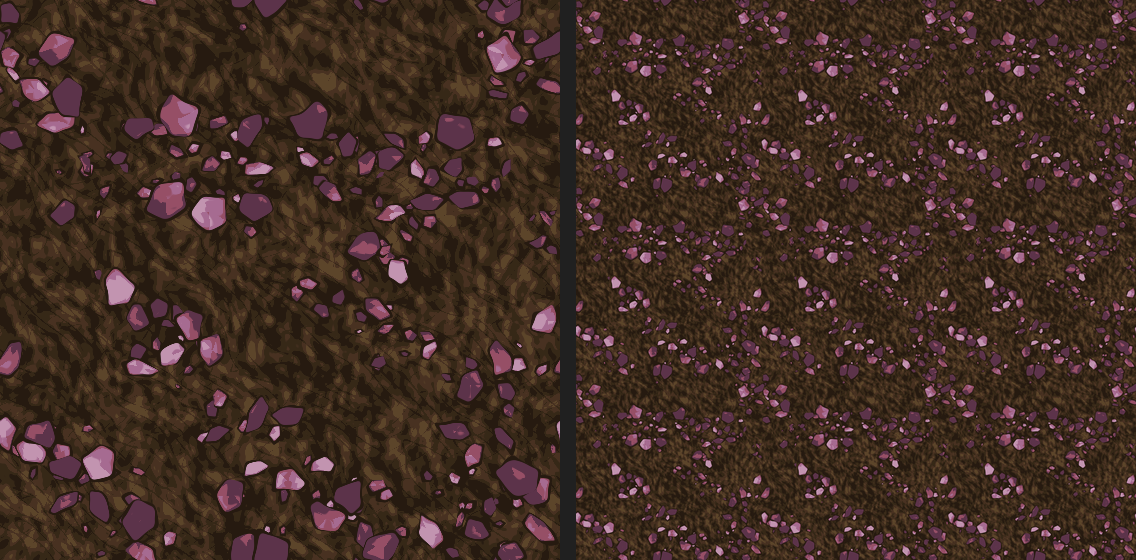
Left, the tile; right, the same tile 3 across and 3 down.
Reproduce this texture procedurally as a three.js fragment shader.

```glsl
// Dark fibrous soil with clusters of half-buried pink crystal fragments.
// Soil: sheared, warped gradient noise cut into flat colour bands. Crystals:
// rounded random polygons scattered on wrapping grids, so the square tiles.

varying vec2 vUv;

const vec3 SOIL_DARK  = vec3(0.148, 0.102, 0.064);
const vec3 SOIL_MID   = vec3(0.212, 0.155, 0.092);
const vec3 SOIL_BROWN = vec3(0.283, 0.193, 0.130);
const vec3 SOIL_OLIVE = vec3(0.360, 0.270, 0.165);
const vec3 PLUM  = vec3(0.36, 0.20, 0.29);
const vec3 ROSE  = vec3(0.59, 0.31, 0.40);
const vec3 MAUVE = vec3(0.65, 0.42, 0.57);
const vec3 PALE  = vec3(0.76, 0.58, 0.69);

const vec3 SOIL_LEVELS    = vec3(-0.30, 0.05, 0.39);
const vec3 CRYSTAL_LEVELS = vec3(0.35, 0.60, 0.80);
const float SOIL_WARP  = 0.035;   // bending of the fibres
const float SHAPE_WARP = 0.008;   // waviness of crystal outlines
const float RIM  = 0.005;         // dark gap round each crystal
const float EDGE = 0.0009;        // softness of outlines
const float CLUSTERS = 5.0;       // cluster noise cells per side
const float TAU = 6.2831853;

vec3 hash3(vec2 p) {
  vec3 q = fract(p.xyx * vec3(0.1031, 0.1030, 0.0973));
  q += dot(q, q.yxz + 33.33);
  return fract((q.xxy + q.yzz) * q.zyx);
}

// Gradient noise around zero that wraps after 'period' cells.
float corner(vec2 cell, vec2 offset, vec2 period, float seed) {
  vec2 slope = hash3(mod(cell, period) + seed).xy - 0.4999;
  return dot(normalize(slope), offset);
}

float noise(vec2 p, vec2 period, float seed) {
  vec2 c = floor(p), f = p - c, e = vec2(1.0, 0.0);
  vec2 u = f * f * f * (f * (f * 6.0 - 15.0) + 10.0);
  float low = mix(corner(c, f, period, seed),
                  corner(c + e.xy, f - e.xy, period, seed), u.x);
  float high = mix(corner(c + e.yx, f - e.yx, period, seed),
                   corner(c + e.xx, f - e.xx, period, seed), u.x);
  return mix(low, high, u.y);
}

float tiled(vec2 p, vec2 cells, float seed) {
  return noise(p * cells, cells, seed);
}

float smoothMax(float a, float b, float k) {
  float h = max(k - abs(a - b), 0.0) / k;
  return max(a, b) + h * h * k * 0.25;
}

// Four flat colours separated at three levels.
vec3 bands(float t, vec3 levels, float soft, vec3 a, vec3 b, vec3 c, vec3 d) {
  vec3 s = smoothstep(levels - soft, levels + soft, vec3(t));
  return mix(mix(mix(a, b, s.x), c, s.y), d, s.z);
}

vec3 soil(vec2 p) {
  vec2 s = p + SOIL_WARP * vec2(tiled(p, vec2(7.0), 11.0), tiled(p, vec2(7.0), 53.0));
  vec2 falling = vec2(s.x + s.y, s.y);   // fibres down to the right
  vec2 rising = vec2(s.x - s.y, s.y);    // fibres up to the right
  float h = tiled(s, vec2(46.0, 24.0), 101.0)
          + 0.8 * tiled(falling, vec2(34.0, 22.0), 203.0)
          + 0.6 * tiled(s, vec2(84.0, 60.0), 307.0)
          + 0.5 * tiled(p, vec2(6.0), 401.0);
  float crevice = min(abs(tiled(falling, vec2(26.0, 15.0), 503.0)),
                      abs(tiled(rising, vec2(28.0, 17.0), 601.0)) + 0.03);
  h -= 0.4 * (1.0 - smoothstep(0.0, 0.08, crevice));
  return bands(h, SOIL_LEVELS, 0.035, SOIL_DARK, SOIL_MID, SOIL_BROWN, SOIL_OLIVE);
}

// Paints one scatter of crystals over 'color'.
void crystals(vec2 p, float grid, float size, float density, float seed, inout vec3 color) {
  float grain = tiled(p, vec2(30.0), seed + 17.0);
  for (int j = -1; j <= 1; j++) {
    for (int i = -1; i <= 1; i++) {
      vec2 cell = floor(p * grid) + vec2(float(i), float(j));
      vec2 id = mod(cell, grid);
      vec3 place = hash3(id + seed);
      vec3 form = hash3(id + seed + 71.0);
      float cluster = tiled((id + 0.5) / grid, vec2(CLUSTERS), 701.0);
      if (place.z > density + 1.7 * cluster) continue;

      // Local frame, turned and flattened
      float radius = size * mix(0.4, 1.2, form.x);
      float aspect = mix(0.45, 0.95, form.y);
      vec2 axis = cos(TAU * form.z - vec2(0.0, TAU * 0.25));
      vec2 q = p - (cell + 0.1 + 0.8 * place.xy) / grid;
      q = vec2(dot(q, axis), dot(q, vec2(-axis.y, axis.x)) / aspect) / radius;

      // Rounded polygon; the nearest side gives its facet a shade
      float d = -1.0, nearest = -1.0, facet = 0.0;
      for (int k = 0; k < 5; k++) {
        vec3 cut = hash3(id + seed + 131.0 + 37.0 * float(k));
        float angle = TAU * (float(k) + 0.45 * cut.x) / 5.0;
        float side = dot(q, cos(angle - vec2(0.0, TAU * 0.25))) - mix(0.65, 1.0, cut.y);
        if (side > nearest) { nearest = side; facet = cut.z - 0.5; }
        d = smoothMax(d, side, 0.25);
      }
      float dist = d * radius * sqrt(aspect);

      // Dark gap first, then the banded crystal
      float rim = RIM * (0.7 + 1.6 * grain);
      color = mix(color, SOIL_DARK, 1.0 - smoothstep(rim - EDGE, rim + EDGE, dist));
      float base = hash3(id + seed + 911.0).x;
      float tone = 0.95 * base * sqrt(base) + 0.3 * facet + 0.45 * grain
                 + 0.15 * dot(q, axis) - 0.2 * smoothstep(-0.2, 0.0, d);
      vec3 gem = bands(tone, CRYSTAL_LEVELS, 0.02, PLUM, ROSE, MAUVE, PALE);
      color = mix(color, gem, 1.0 - smoothstep(-EDGE, EDGE, dist));
    }
  }
}

void main() {
  vec3 color = soil(vUv);
  vec2 p = vUv + SHAPE_WARP * vec2(tiled(vUv, vec2(22.0), 31.0), tiled(vUv, vec2(22.0), 83.0));
  crystals(p, 24.0, 0.013, 0.22, 1009.0, color);
  crystals(p, 15.0, 0.034, 0.36, 1301.0, color);
  gl_FragColor = vec4(color, 1.0);
}
```
